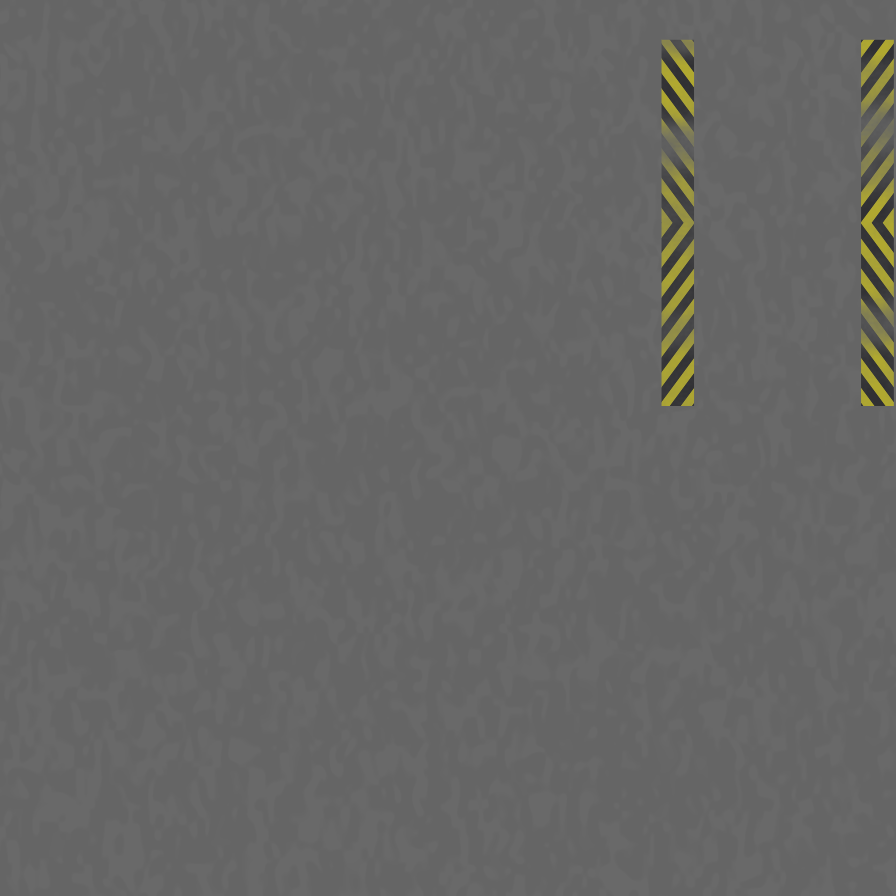
A Shadertoy shader for this texture:

```glsl
const vec2 STRIP_HALF = vec2(0.0182, 0.2044);
const float STRIP_MID_Y = 0.7513;
const float STRIPE_PERIOD = 0.0247;
const float STRIPE_SLOPE = 1.35;
const vec3 CONCRETE = vec3(0.398);
const vec3 PAINT_YELLOW = vec3(0.69, 0.66, 0.19);
const vec3 PAINT_DARK = vec3(0.19, 0.19, 0.20);

float hash(vec2 p) {
    return fract(sin(dot(p, vec2(127.1, 311.7))) * 43758.5453);
}

float valueNoise(vec2 p) {
    vec2 cell = floor(p);
    vec2 f = fract(p);
    f = f * f * (3.0 - 2.0 * f);
    float low = mix(hash(cell), hash(cell + vec2(1, 0)), f.x);
    float high = mix(hash(cell + vec2(0, 1)), hash(cell + vec2(1, 1)), f.x);
    return mix(low, high, f.y);
}

// Soft band of worn paint along the strip
float wearBand(float t, float centre, float width, float amount) {
    float d = (t - centre) / width;
    return amount * exp(-d * d);
}

float leftWear(float t) {
    return wearBand(t, 0.43, 0.13, 0.72) + wearBand(t, 0.98, 0.07, 0.5)
         + wearBand(t, 0.04, 0.28, 0.32) + wearBand(t, -0.57, 0.12, 0.4);
}

float rightWear(float t) {
    return wearBand(t, 0.53, 0.16, 0.75) + wearBand(t, 0.27, 0.13, 0.35)
         + wearBand(t, 0.8, 0.08, 0.25) + wearBand(t, -0.55, 0.12, 0.65);
}

// Faint, vertically stretched mottling
vec3 concrete(vec2 uv) {
    vec2 warp = vec2(valueNoise(uv * 45.0), valueNoise(uv * 45.0 + 19.0)) - 0.5;
    float blobs = valueNoise(uv * vec2(118.0, 68.0) + warp * 1.2);
    float density = valueNoise(uv * 14.0 + 5.0);
    float light = smoothstep(0.48, 0.75, blobs + 0.12 * (density - 0.5));
    return CONCRETE + 0.014 * light;
}

// Chevron bands; side is +1 for a right-pointing tip, -1 for a left-pointing one
vec3 hazardPaint(vec2 p, float side, float pixel) {
    float across = side * p.x + STRIP_HALF.x;
    float phase = (across + abs(p.y) / STRIPE_SLOPE) / STRIPE_PERIOD;
    float band = 0.25 - abs(fract(phase + 0.25) - 0.5);
    float soft = 0.65 * pixel / STRIPE_PERIOD;
    return mix(PAINT_DARK, PAINT_YELLOW, smoothstep(-soft, soft, band));
}

float boxMask(vec2 p, vec2 halfSize, float pixel) {
    vec2 d = abs(p) - halfSize;
    return 1.0 - smoothstep(-0.5 * pixel, 0.5 * pixel, max(d.x, d.y));
}

vec3 addStrip(vec3 ground, vec2 uv, float midX, float side, float wear, float pixel) {
    vec2 p = uv - vec2(midX, STRIP_MID_Y);
    float grime = valueNoise(uv * 55.0) - 0.5;
    float grain = valueNoise(uv * 380.0) - 0.5;
    float fade = clamp(wear + 0.06 + 0.22 * grime + 0.08 * grain, 0.0, 0.88);
    vec3 paint = mix(hazardPaint(p, side, pixel), ground, fade);
    return mix(ground, paint, boxMask(p, STRIP_HALF, pixel));
}

void mainImage(out vec4 fragColor, in vec2 fragCoord) {
    vec2 uv = fragCoord / iResolution.xy;
    float pixel = 1.0 / iResolution.y;
    float t = (uv.y - STRIP_MID_Y) / STRIP_HALF.y;

    vec3 color = concrete(uv);
    color = addStrip(color, uv, 0.7565, 1.0, leftWear(t), pixel);
    color = addStrip(color, uv, 0.9793, -1.0, rightWear(t), pixel);
    fragColor = vec4(color, 1.0);
}
```
